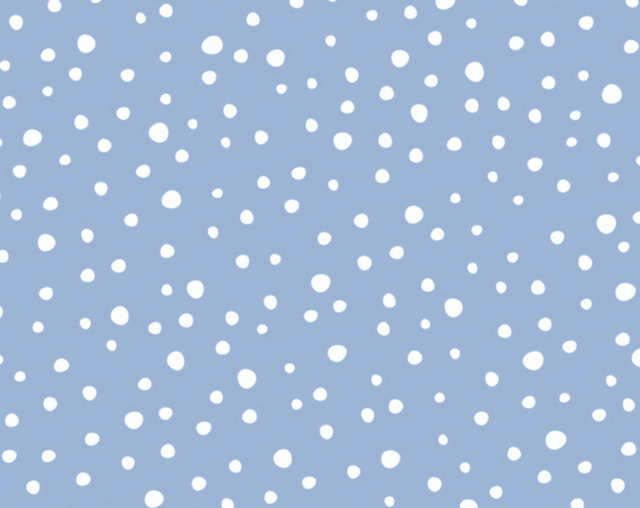
Reproduce this pattern procedurally as a Shadertoy shader.

```glsl
// Soft white dots in three sizes scattered evenly over a plain powder blue ground.
// Dots sit on a tilted, jittered triangular lattice; a dot is large where its random
// rank beats its six neighbours, so large dots never touch. Faint speckled halos follow.

const vec3 GROUND = vec3(0.61, 0.71, 0.84);
const vec3 HALO   = vec3(0.61, 0.70, 0.81);
const vec3 DOT    = vec3(0.985, 0.99, 0.99);

// Lengths are fractions of the canvas height
const float SPACING       = 0.0861;
const float TILT          = 0.33;    // lattice angle, radians
const float JITTER        = 0.25;    // fraction of the spacing
const float LARGE_RADIUS  = 0.0182;
const float MEDIUM_RADIUS = 0.0132;
const float SMALL_RADIUS  = 0.0102;
const float SMALL_SHARE   = 0.27;    // share among the dots that are not large
const float SIZE_SPREAD   = 0.07;
const float SQUASH        = 0.08;
const float WOBBLE        = 0.035;
const float EDGE          = 0.0048;  // width of the soft rim
const float HALO_OFFSET   = 0.0125;  // distance of the halo from the rim
const float HALO_WIDTH    = 0.0075;
const float SPECKLE       = 0.0055;

// Axial lattice coordinates to the plane
const mat2 LATTICE = mat2(1.0, 0.0, 0.5, 0.8660);

vec3 hash3(vec2 p) {
    vec3 q = fract(p.xyx * vec3(0.1031, 0.1030, 0.0973));
    q += dot(q, q.yxz + 33.33);
    return fract((q.xxy + q.yzz) * q.zyx);
}

float valueNoise(vec2 p) {
    vec2 cell = floor(p), f = fract(p);
    f = f * f * (3.0 - 2.0 * f);
    float low  = mix(hash3(cell).x, hash3(cell + vec2(1, 0)).x, f.x);
    float high = mix(hash3(cell + vec2(0, 1)).x, hash3(cell + vec2(1, 1)).x, f.x);
    return mix(low, high, f.y);
}

float rank(vec2 cell) {
    return hash3(cell + 217.0).z;
}

// True where the cell outranks its six lattice neighbours
bool isLarge(vec2 cell) {
    float rivals = 0.0;
    for (int i = -1; i <= 1; i++) {
        vec2 axis = i == 0 ? vec2(1, 0) : (i < 0 ? vec2(0, 1) : vec2(1, -1));
        rivals = max(rivals, max(rank(cell + axis), rank(cell - axis)));
    }
    return rank(cell) > rivals;
}

// Signed distance to the slightly uneven dot of one cell
float dotDistance(vec2 p, vec2 cell) {
    vec3 place = hash3(cell + 131.0);
    vec3 shape = hash3(cell + 389.0);
    float turn = 6.2832 * place.x;
    vec2 center = LATTICE * cell + JITTER * sqrt(place.y) * vec2(cos(turn), sin(turn));

    float radius = shape.x < SMALL_SHARE ? SMALL_RADIUS : MEDIUM_RADIUS;
    if (isLarge(cell)) radius = LARGE_RADIUS;
    radius *= 1.0 + SIZE_SPREAD * (2.0 * shape.y - 1.0);

    vec2 v = p - center * SPACING;
    float squash = 1.0 + SQUASH * (2.0 * shape.z - 1.0);
    v *= vec2(squash, 1.0 / squash);
    float angle = atan(v.y, v.x + 1e-6);
    return length(v) - radius * (1.0 + WOBBLE * cos(3.0 * angle + 6.2832 * place.z));
}

void mainImage(out vec4 fragColor, in vec2 fragCoord) {
    vec2 uv = fragCoord / iResolution.y;
    float c = cos(TILT), s = sin(TILT);
    vec2 p = mat2(c, -s, s, c) * uv;

    // Nearest dot among the surrounding cells
    vec2 home = round(inverse(LATTICE) * p / SPACING);
    float d = 1.0;
    for (int y = -1; y <= 1; y++)
        for (int x = -1; x <= 1; x++)
            d = min(d, dotDistance(p, home + vec2(x, y)));

    // Broken ring of faint specks around each dot
    float ring = 1.0 - smoothstep(0.3, 1.0, abs(d - HALO_OFFSET) / HALO_WIDTH);
    float specks = smoothstep(0.5, 0.7, valueNoise(uv / SPECKLE + 60.0));
    vec3 color = mix(GROUND, HALO, ring * specks);

    // Dot with a soft rim
    float rim = 0.5 * max(EDGE, 1.5 / iResolution.y);
    color = mix(color, DOT, 1.0 - smoothstep(-rim, rim, d));
    fragColor = vec4(color, 1.0);
}
```
